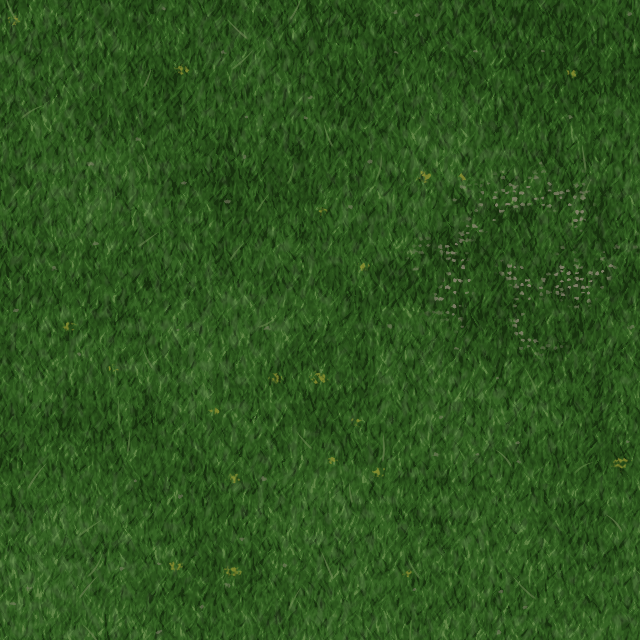
A three.js fragment shader for this texture:

```glsl
// Meadow lawn: fine upright blades, dry straws, yellow blossoms and a dark patch of pale petals.
#define DEEP vec3(0.09, 0.19, 0.055)
#define DARK vec3(0.14, 0.28, 0.09)
#define MID vec3(0.17, 0.33, 0.11)
#define FRESH vec3(0.21, 0.39, 0.14)
#define DRY vec3(0.26, 0.38, 0.20)
#define PALE vec3(0.38, 0.52, 0.27)
#define BLOSSOM vec3(0.60, 0.60, 0.20)
#define PETAL vec3(0.55, 0.53, 0.45)
#define BLADE_LAYERS 7
#define BLADE_GRID vec2(88.0, 46.0)
#define PATCH_CENTER vec2(0.82, 0.61)
#define PATCH_RADIUS 0.19

varying vec2 vUv;

vec2 hash2(vec2 p) {
  vec3 q = fract(p.xyx * vec3(0.1031, 0.1030, 0.0973));
  q += dot(q, q.yzx + 33.33);
  return fract((q.xx + q.yz) * q.zy);
}

vec2 gradient(vec2 cell) {
  float angle = 6.2832 * hash2(cell + 17.0).x;
  return vec2(cos(angle), sin(angle));
}

float gradientNoise(vec2 p) {
  vec2 i = floor(p), f = p - i;
  vec2 u = f * f * f * (f * (f * 6.0 - 15.0) + 10.0);
  vec2 e = vec2(1.0, 0.0);
  float low = mix(dot(gradient(i), f), dot(gradient(i + e), f - e), u.x);
  float high = mix(dot(gradient(i + e.yx), f - e.yx),
                   dot(gradient(i + 1.0), f - 1.0), u.x);
  return mix(low, high, u.y);
}

// One scatter of bent, tapered blades: x = coverage, y = random tone.
vec2 blades(vec2 p, vec2 grid, float len, float halfWidth, float lean, float density, float seed) {
  vec2 home = floor(p * grid);
  vec2 result = vec2(0.0, 0.5);
  for (int j = -1; j <= 1; j++) {
    for (int i = -1; i <= 1; i++) {
      vec2 cell = home + vec2(float(i), float(j));
      vec2 place = hash2(cell + seed);
      vec2 kind = hash2(cell + seed + 71.3);
      vec2 look = hash2(cell + seed + 139.7);
      float angle = (kind.x - 0.45) * lean;
      float c = cos(angle), s = sin(angle);
      vec2 d = p - (cell + place) / grid;
      d = vec2(c * d.x - s * d.y, s * d.x + c * d.y);
      float along = d.y / (len * mix(0.6, 1.0, look.x));
      d.x -= (look.y - 0.5) * len * 0.6 * along * along;
      float taper = halfWidth * (1.0 - 0.7 * smoothstep(-0.2, 0.5, along));
      float mask = 1.0 - smoothstep(taper - 0.0007, taper + 0.0009, abs(d.x));
      mask *= 1.0 - smoothstep(0.36, 0.5, abs(along));
      mask *= step(place.x * 0.37 + kind.y * 0.63, density);
      if (mask > result.x) result = vec2(mask, fract(look.x * 7.0 + kind.y * 5.0));
    }
  }
  return result;
}

// Scattered soft flecks, ragged by noise.
float flecks(vec2 p, float grid, float radius, float density, float seed) {
  vec2 cell = floor(p * grid);
  vec2 place = 0.25 + 0.5 * hash2(cell + seed);
  vec2 kind = hash2(cell + seed + 53.1);
  vec2 d = p - (cell + place) / grid;
  float size = radius * mix(0.6, 1.1, kind.y);
  float dist = length(d * vec2(0.85, 1.2)) + size * 0.9 * gradientNoise(p * 230.0 + seed);
  return step(kind.x, density) * (1.0 - smoothstep(size * 0.45, size * 1.1, dist));
}

// Five greens from shadow to lit tip.
vec3 grassColor(float tone) {
  vec3 color = mix(DEEP, DARK, smoothstep(0.10, 0.34, tone));
  color = mix(color, MID, smoothstep(0.34, 0.50, tone));
  color = mix(color, FRESH, smoothstep(0.50, 0.68, tone));
  return mix(color, PALE, smoothstep(0.70, 1.05, tone));
}

void main() {
  vec2 p = vUv;
  float broad = gradientNoise(p * 5.0 + 3.0);
  float tufts = gradientNoise(p * vec2(24.0, 19.0) + 9.0);
  float clumps = gradientNoise(p * 15.0 + 31.0);

  // Dark patch with a ragged border
  float border = length((p - PATCH_CENTER) * vec2(0.9, 1.15)) + 0.09 * broad + 0.05 * clumps;
  float bare = 1.0 - smoothstep(PATCH_RADIUS * 0.65, PATCH_RADIUS * 1.1, border);

  // Soft underlying shade and upright streaks
  vec2 warped = p + vec2(0.012 * tufts, 0.0);
  float tone = 0.5 - 0.14 * (p.y - 0.45) + 0.16 * broad + 0.20 * tufts - 0.10 * bare;
  tone += 0.30 * gradientNoise(warped * vec2(150.0, 62.0));
  tone += 0.20 * gradientNoise(p * vec2(210.0, 150.0) + 40.0);

  // Overlapping blades lighten or darken the shade
  for (int i = 0; i < BLADE_LAYERS; i++) {
    float seed = 23.7 * float(i) + 5.0;
    vec2 blade = blades(p, BLADE_GRID, 0.026, 0.0016, 1.5, 1.0, seed);
    tone += blade.x * (blade.y - 0.5) * 0.48;
  }
  vec3 color = grassColor(tone);

  // Withered tint, then sparse long straws
  float withered = smoothstep(0.05, 0.45, gradientNoise(p * vec2(75.0, 48.0) + 60.0) + 0.3 * broad);
  color = mix(color, DRY * (0.65 + 0.7 * tone), 0.6 * withered);
  vec2 straw = blades(p, vec2(22.0), 0.055, 0.0014, 2.0, 0.17, 211.0);
  color = mix(color, mix(PALE, PETAL, 0.4 * straw.y), 0.6 * straw.x);

  // Petals in the patch and blossoms in the open grass
  float petals = flecks(p, 95.0, 0.0042, 0.55, 301.0) * smoothstep(-0.08, 0.25, clumps);
  color = mix(color, PETAL, 0.85 * petals * bare);
  float blossoms = flecks(p, 13.0, 0.0105, 0.11, 402.0) * (1.0 - bare);
  color = mix(color, BLOSSOM, 0.75 * blossoms * smoothstep(-0.25, 0.2, gradientNoise(p * 140.0)));
  color = mix(color, PETAL, 0.5 * flecks(p, 30.0, 0.0045, 0.05, 503.0));

  gl_FragColor = vec4(color, 1.0);
}
```
